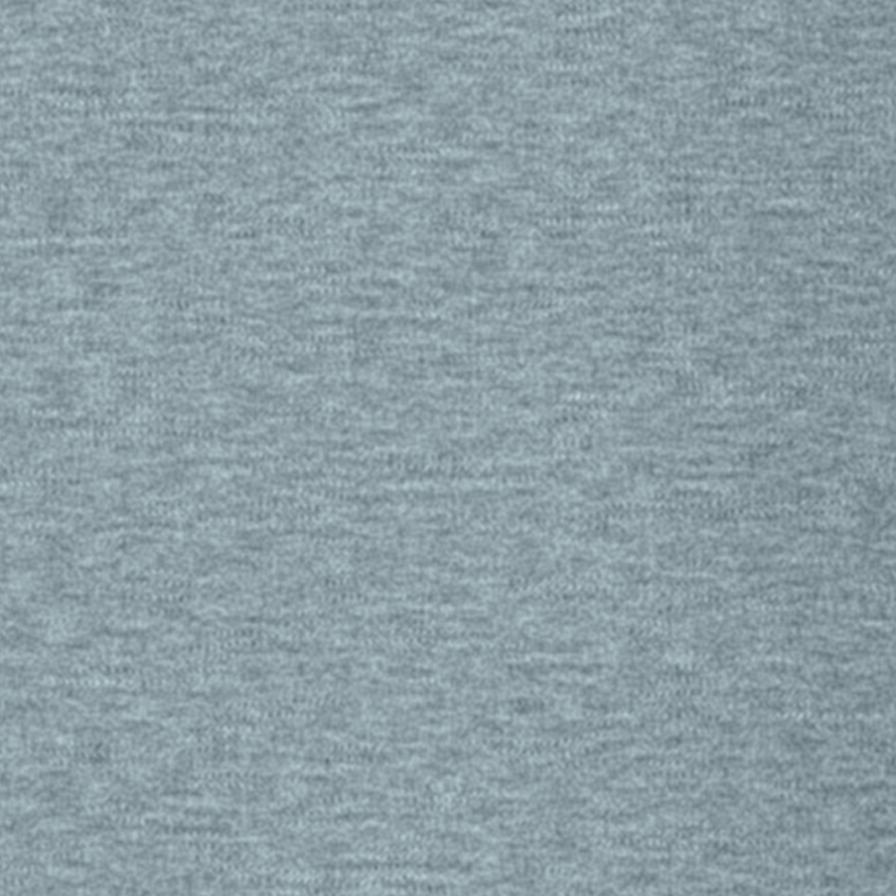
A Shadertoy shader for this texture:

```glsl
// Fine blue-grey woven cloth with irregular horizontal ribs.
// Stretched gradient noise makes the yarn streaks and grain; warped sine
// waves add ribs and stitches, and a soft falloff darkens the right side.

const float TAU = 6.2831853;
const vec3 CLOTH_COLOR = vec3(0.551, 0.622, 0.644);
const vec3 TONE_TINT = vec3(0.95, 1.0, 1.0);

// Integer hash of a lattice cell, from 0 to 1
float hash(ivec2 cell, uint seed) {
    uvec2 q = uvec2(cell) * uvec2(1597334673u, 3812015801u);
    uint n = (q.x ^ q.y) + seed * 40503u;
    n = (n ^ (n >> 16)) * 73244475u;
    n = (n ^ (n >> 15)) * 668265263u;
    n ^= n >> 16;
    return float(n & 65535u) / 65535.0;
}

// Slope of the random unit gradient at a lattice corner
float cornerSlope(ivec2 cell, vec2 offset, uint seed) {
    float angle = TAU * hash(cell, seed);
    return dot(vec2(cos(angle), sin(angle)), offset);
}

// Gradient noise, roughly -0.7 to 0.7
float gradientNoise(vec2 p, uint seed) {
    ivec2 cell = ivec2(floor(p));
    vec2 f = fract(p);
    vec2 blend = f * f * f * (f * (f * 6.0 - 15.0) + 10.0);
    float a = cornerSlope(cell, f, seed);
    float b = cornerSlope(cell + ivec2(1, 0), f - vec2(1.0, 0.0), seed);
    float c = cornerSlope(cell + ivec2(0, 1), f - vec2(0.0, 1.0), seed);
    float d = cornerSlope(cell + ivec2(1, 1), f - vec2(1.0, 1.0), seed);
    return mix(mix(a, b, blend.x), mix(c, d, blend.x), blend.y);
}

// Horizontal ribs that drift and fade along their length
float ribs(vec2 p, float count) {
    float drift = 2.2 * gradientNoise(p * vec2(9.0, 16.0), 1u);
    float strength = 0.7 + 1.3 * gradientNoise(p * vec2(12.0, 20.0), 2u);
    return strength * sin(TAU * p.y * count + 2.0 * drift);
}

// Small stitches crossing the ribs, visible in patches
float stitches(vec2 p, vec2 count) {
    float phaseX = 5.0 * gradientNoise(p * vec2(16.0, 40.0), 3u);
    float phaseY = 5.0 * gradientNoise(p * vec2(14.0, 24.0), 4u);
    float patches = smoothstep(-0.3, 0.4, gradientNoise(p * vec2(10.0, 22.0), 5u));
    float column = sin(TAU * p.x * count.x + phaseX);
    float row = 0.6 + 0.7 * sin(TAU * p.y * count.y + phaseY);
    return patches * column * row;
}

// Long yarn streaks, with coarse and fine grain
float yarn(vec2 p) {
    float streaks = 0.105 * gradientNoise(p * vec2(23.0, 73.0), 6u);
    float grain = 0.110 * gradientNoise(p * vec2(97.0, 127.0), 7u);
    float fineGrain = 0.085 * gradientNoise(p * vec2(171.0, 163.0), 8u);
    return streaks + grain + fineGrain;
}

// Broad light, falling off toward the right and the lower right
float shading(vec2 p) {
    float falloff = smoothstep(0.55, 1.1, p.x);
    float clouds = 0.018 * gradientNoise(p * vec2(4.0, 5.0), 9u);
    return 0.009 - falloff * mix(0.06, 0.04, p.y) + clouds;
}

void mainImage(out vec4 fragColor, in vec2 fragCoord) {
    vec2 p = fragCoord / iResolution.xy;

    // Slight waviness of the threads
    vec2 thread = p + vec2(0.0, 0.004 * gradientNoise(p * 6.0, 10u));

    float tone = yarn(thread);
    tone += 0.020 * ribs(thread, 51.0);
    tone += 0.036 * stitches(thread, vec2(112.0, 76.0));
    tone += shading(p);

    fragColor = vec4(clamp(CLOTH_COLOR + tone * TONE_TINT, 0.0, 1.0), 1.0);
}
```
